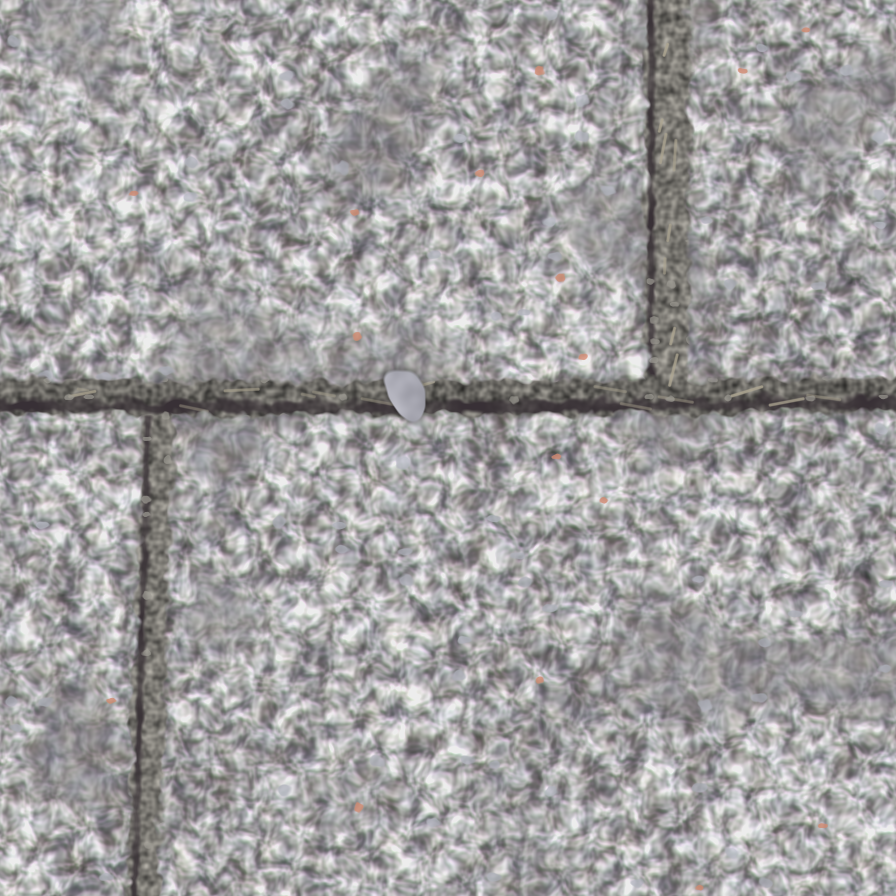
A WebGL 2 fragment shader for this texture:

```glsl
#version 300 es
precision highp float;
uniform vec2 u_resolution;
out vec4 outColor;

#define SLAB vec2(1.136, 0.62)
#define JOINT_CROSS vec2(0.745, 0.558)
#define BED_HALF 0.019
#define EVEN_HALF 0.024
#define ODD_HALF 0.017
#define ODD_LEAN 0.03
#define EDGE_ROUGH 0.010
#define MOTTLE 0.84
#define STONE_MEAN 0.66
#define FRINGE 0.26
#define TWIGS 22

vec2 hash2(vec2 cell) {
  uvec2 v = uvec2(ivec2(cell)) * 1664525u + 10139u;
  v.x += v.y * 1664525u;
  v.y += v.x * 1664525u;
  v ^= v >> 16u;
  v.x += v.y * 1664525u;
  v.y += v.x * 1664525u;
  v ^= v >> 16u;
  return vec2(v & 65535u) / 65535.0;
}

float gradientDot(vec2 cell, vec2 offset) {
  float a = 6.2832 * hash2(cell).x;
  return dot(vec2(cos(a), sin(a)), offset);
}

float noise(vec2 p) {
  vec2 i = floor(p), f = p - i;
  vec2 w = f * f * f * (f * (f * 6.0 - 15.0) + 10.0);
  vec2 e = vec2(1, 0);
  return mix(mix(gradientDot(i, f), gradientDot(i + e, f - e), w.x),
             mix(gradientDot(i + e.yx, f - e.yx), gradientDot(i + 1.0, f - 1.0), w.x), w.y);
}

// Brightness of the weathered grain: clusters, flecks and fine grit
float stoneTone(vec2 p) {
  p += 0.008 * vec2(noise(p * 34.0), noise(p * 34.0 + 71.0));
  float grain = 0.24 * noise(p * 21.0 + 5.0) + 0.44 * noise(p * 46.0 + 17.0)
              + 0.38 * noise(p * 88.0 + 31.0) + 0.26 * noise(p * 165.0 + 47.0);
  float worn = smoothstep(0.08, 0.42, noise(p * 6.0 + 13.0));
  float tone = STONE_MEAN + MOTTLE * grain * (1.0 - 0.5 * worn);
  tone += 0.08 * noise(p * 4.0 + 90.0) - 0.08 * worn;
  return mix(0.47, tone, smoothstep(0.28, 0.62, tone) * 0.35 + 0.65);
}

// Sparse rounded chips, one at most in each cell
float chips(vec2 p, float density, float rate, float seed) {
  vec2 q = p * density, cell = floor(q);
  vec2 pick = hash2(cell + seed), place = hash2(cell + seed + 57.0);
  vec2 d = q - cell - mix(vec2(0.35), vec2(0.65), place);
  float r = length(d * vec2(1.0, 1.0 + pick.y)) + 0.12 * noise(q * 4.0);
  return step(pick.x, rate) * (1.0 - smoothstep(0.17, 0.28, r));
}

float segment(vec2 p, vec2 a, vec2 b) {
  vec2 ab = b - a;
  return length(p - a - ab * clamp(dot(p - a, ab) / dot(ab, ab), 0.0, 1.0));
}

// Pale straws lying along the bed joint and the upper cross joint
float twigs(vec2 p) {
  float cover = 0.0;
  for (int i = 0; i < TWIGS; i++) {
    vec2 h = hash2(vec2(i, 211)), k = hash2(vec2(i, 503));
    bool upright = i % 3 == 0;
    vec2 along = upright ? vec2(0, 1) : vec2(1, 0);
    float start = upright ? JOINT_CROSS.y + 0.4 * h.x : h.x;
    vec2 a = along * start + along.yx * (JOINT_CROSS + (h.y - 0.5) * 0.022);
    vec2 b = a + (along + along.yx * (k.x - 0.5) * 0.7) * mix(0.01, 0.04, k.y);
    float line = 1.0 - smoothstep(0.0006, 0.0026, segment(p, a, b));
    cover = max(cover, line * mix(0.3, 0.9, k.x));
  }
  return cover;
}

void main() {
  vec2 p = gl_FragCoord.xy / u_resolution;

  // Running bond: signed offsets from the nearest bed and cross joints
  float rise = p.y - JOINT_CROSS.y;
  float row = floor(rise / SLAB.y), odd = mod(row, 2.0);
  float bed = (fract(rise / SLAB.y + 0.5) - 0.5) * SLAB.y + 0.003 * sin(p.x * 4.0);
  float shift = (p.x - JOINT_CROSS.x - odd * ODD_LEAN * rise) / SLAB.x + 0.5 * row;
  float cross = (fract(shift + 0.5) - 0.5) * SLAB.x;
  float rough = EDGE_ROUGH * (noise(p * 38.0 + 8.0) + 0.6 * noise(p * 90.0));
  float bedEdge = abs(bed) - BED_HALF + rough;
  float crossEdge = abs(cross) - mix(EVEN_HALF, ODD_HALF, odd) + rough;
  float edge = min(bedEdge, crossEdge);
  float joint = 1.0 - smoothstep(-0.003, 0.003, edge);

  // Stone with faint violet fringes and cool or warm grains
  float tone = stoneTone(p);
  float fringe = tone - stoneTone(p + vec2(0.001, 0.003));
  float tint = noise(p * 42.0 + 140.0);
  vec3 color = vec3(tone) + FRINGE * fringe * vec3(0.4, -0.6, 0.4);
  color += vec3(0.008, -0.008, 0.008) * smoothstep(0.68, 0.48, tone);
  color += 0.035 * tint * vec3(-0.6, -0.1, 1.0);
  color = mix(color, vec3(0.68, 0.69, 0.73) + 0.1 * tint, 0.75 * chips(p, 30.0, 0.09, 20.0));
  color = mix(color, vec3(0.82, 0.54, 0.44), 0.8 * chips(p, 44.0, 0.007, 300.0));
  color *= 1.0 - 0.1 * (1.0 - smoothstep(0.0, 0.012, edge));

  // Gritty fill with a dark shaded crack along one side
  float inBed = 1.0 - smoothstep(-0.003, 0.003, bedEdge);
  float grit = 0.5 * noise(p * 75.0 + 60.0) + 0.45 * noise(p * 150.0 + 23.0);
  float fill = mix(0.47, 0.40, inBed) + 0.5 * grit;
  float bedCrack = inBed * (1.0 - smoothstep(0.003, 0.012, abs(bed + 0.011 + rough)));
  float crossSide = cross + mix(0.019, 0.011, odd) + 0.5 * rough;
  float crossCrack = (1.0 - inBed) * (1.0 - smoothstep(0.001, 0.007, abs(crossSide)));
  float crack = max(bedCrack, crossCrack) * (0.8 + 0.6 * noise(p * 18.0 + 4.0));
  vec3 soil = mix(vec3(fill) * vec3(1.02, 1.0, 0.95), vec3(0.22, 0.19, 0.21), clamp(crack, 0.0, 1.0));
  soil = mix(soil, vec3(0.68, 0.65, 0.57), twigs(p));
  soil = mix(soil, vec3(0.62, 0.61, 0.58), 0.7 * chips(p, 46.0, 0.16, 700.0));
  color = mix(color, soil, joint);

  // Smooth pebble caught in the bed joint
  vec2 d = p - vec2(0.454, 0.558);
  d.x += 0.25 * d.y;
  float pebble = length(d / vec2(0.022 + 0.2 * d.y, 0.031)) + 0.12 * noise(p * 50.0);
  color *= 1.0 - 0.25 * (1.0 - smoothstep(0.9, 1.25, pebble));
  vec3 pebbleColor = vec3(0.66, 0.66, 0.70) + 0.08 * noise(p * 60.0) - 2.0 * d.x;
  color = mix(color, pebbleColor, 1.0 - smoothstep(0.88, 1.02, pebble));

  outColor = vec4(clamp(color, 0.0, 0.93), 1.0);
}
```
